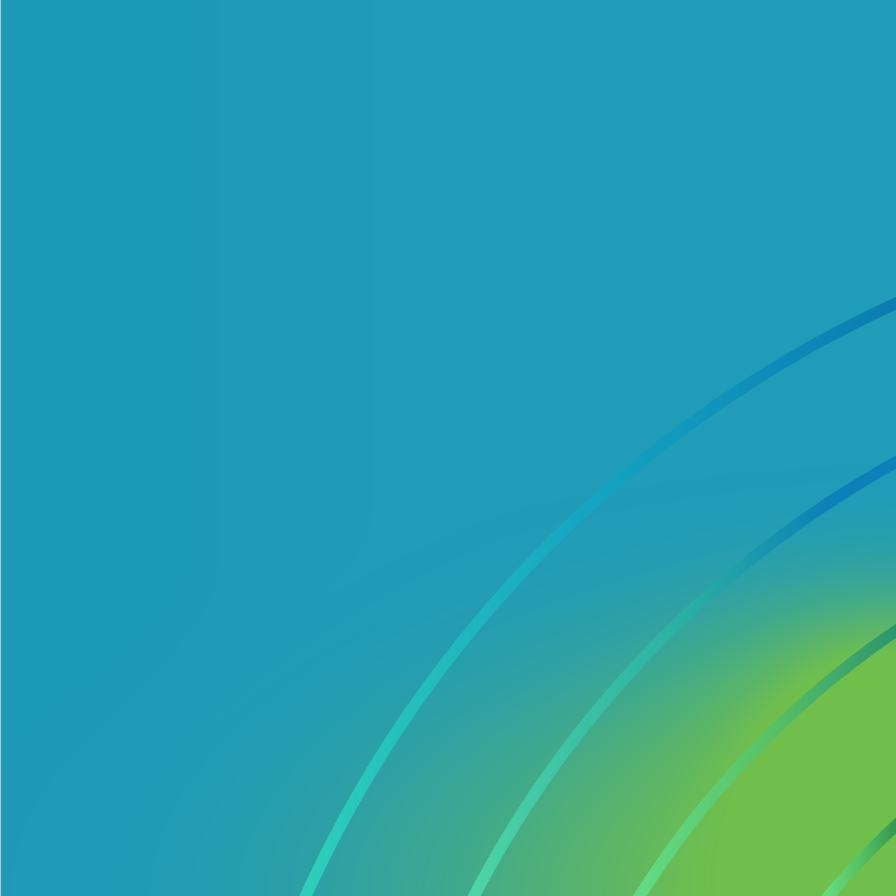
A Shadertoy shader for this background:

```glsl
// A calm blue field with a green glow in the lower right corner, crossed by
// four thin arcs. The glow fades between two ellipses; each arc is a circle
// distance, coloured by a three-stop gradient running left to right.

const vec3 BLUE_LEFT  = vec3(0.118, 0.602, 0.724);
const vec3 BLUE_RIGHT = vec3(0.126, 0.608, 0.720);
const vec3 GREEN      = vec3(0.438, 0.745, 0.300);
const vec3 PALE_EDGE  = vec3(0.60, 0.80, 0.86);

const int ARC_COUNT = 4;
const float ARC_HALF_WIDTH = 0.0065;
const float EDGE_WIDTH = 0.0012;

// Distance from the centre to an ellipse edge along a unit direction
float ellipseReach(vec2 direction, vec2 axes) {
    return 1.0 / length(direction / axes);
}

// 1 inside the inner ellipse, easing to 0 at the outer one
float ellipticGlow(vec2 p, vec2 innerAxes, vec2 outerAxes) {
    float r = length(p);
    vec2 direction = r > 1e-4 ? p / r : vec2(1.0, 0.0);
    float inner = ellipseReach(direction, innerAxes);
    float outer = ellipseReach(direction, outerAxes);
    float s = clamp((r - inner) / (outer - inner), 0.0, 1.0);
    return pow(1.0 - pow(s, 1.3), 4.0);
}

// Antialiased coverage of a circular stroke
float strokeCoverage(vec2 p, vec2 center, float radius, float halfWidth, float pixel) {
    float d = abs(length(p - center) - radius) - halfWidth;
    return 1.0 - smoothstep(-0.6 * pixel, 0.6 * pixel, d);
}

// Gradient with its middle colour at 0.5 and its last colour at lastStop
vec3 threeStops(vec3 first, vec3 middle, vec3 last, float lastStop, float t) {
    vec3 lower = mix(first, middle, clamp(2.0 * t, 0.0, 1.0));
    return mix(lower, last, clamp((t - 0.5) / (lastStop - 0.5), 0.0, 1.0));
}

void mainImage(out vec4 fragColor, in vec2 fragCoord) {
    vec2 uv = fragCoord / iResolution.xy;
    float pixel = 1.0 / min(iResolution.x, iResolution.y);

    // Background and corner glow
    vec3 color = mix(BLUE_LEFT, BLUE_RIGHT, smoothstep(0.1, 0.6, uv.x));
    float glow = ellipticGlow(uv - vec2(1.0, 0.0), vec2(0.20, 0.268), vec2(1.20, 0.515));
    color = mix(color, GREEN, glow);

    // Arcs, from the outermost inward
    vec4 radii = vec4(1.3352, 1.1717, 1.0112, 0.8405);
    vec4 lastStops = vec4(1.0, 0.84, 1.0, 1.0);
    vec3 lowColors[ARC_COUNT] = vec3[ARC_COUNT](
        vec3(0.18, 0.81, 0.73), vec3(0.30, 0.83, 0.65),
        vec3(0.38, 0.86, 0.52), vec3(0.40, 0.86, 0.49));
    vec3 midColors[ARC_COUNT] = vec3[ARC_COUNT](
        vec3(0.07, 0.64, 0.76), vec3(0.16, 0.69, 0.64),
        vec3(0.35, 0.76, 0.40), vec3(0.33, 0.75, 0.38));
    vec3 highColors[ARC_COUNT] = vec3[ARC_COUNT](
        vec3(0.05, 0.48, 0.70), vec3(0.05, 0.50, 0.72),
        vec3(0.17, 0.59, 0.43), vec3(0.20, 0.60, 0.31));

    for (int i = 0; i < ARC_COUNT; i++) {
        vec2 center = i == 0 ? vec2(1.557, -0.552) : vec2(1.569, -0.540);
        float radius = radii[i];
        float startX = center.x - sqrt(radius * radius - center.y * center.y);
        float along = clamp((uv.x - startX) / (1.0 - startX), 0.0, 1.0);
        vec3 arcColor = threeStops(lowColors[i], midColors[i], highColors[i], lastStops[i], along);
        float coverage = strokeCoverage(uv, center, radius, ARC_HALF_WIDTH, pixel);
        color = mix(color, arcColor, coverage);
    }

    // Pale hairline down the left side
    float edge = clamp((EDGE_WIDTH - uv.x) / pixel + 0.5, 0.0, 1.0);
    color = mix(color, PALE_EDGE, edge);

    fragColor = vec4(color, 1.0);
}
```
